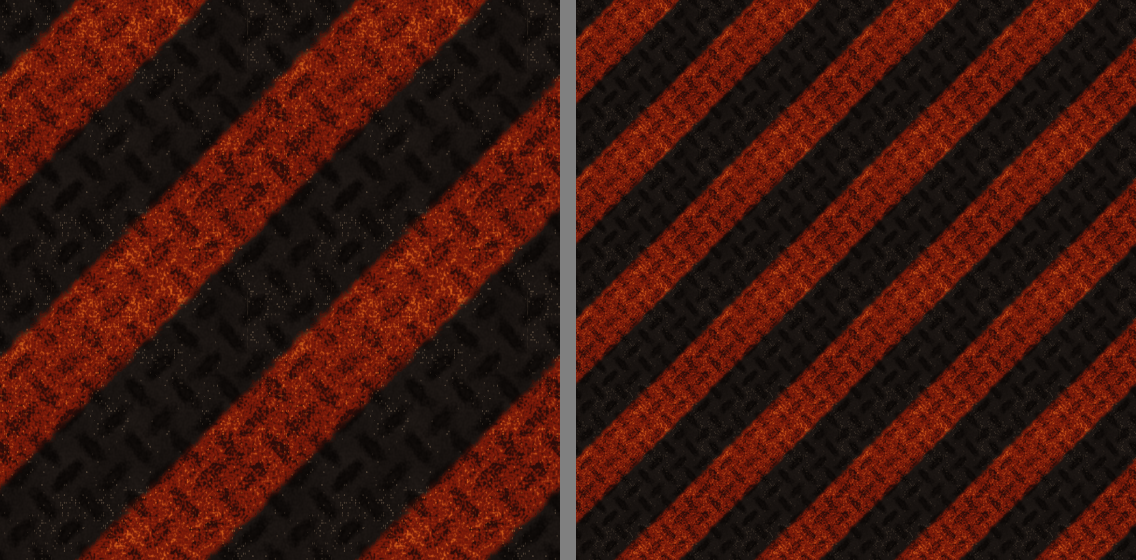
Left: one tile. Right: repeated 2 by 2.
Write a three.js fragment shader that draws this texture.

```glsl
varying vec2 vUv;

const float TILES = 2.0;                      // repeats across and down
const float STRIPE_CENTER = 0.51;
const float STRIPE_HALF = 0.232;
const float STRIPE_SOFT = 0.022;
const float STRIPE_RAGGED = 0.045;
const vec2 STUDS = vec2(6.0, 5.0);            // stud pairs per tile
const vec2 STUD_OFFSET = vec2(0.455, 0.5);
const vec2 STUD_SIZE = vec2(0.064, 0.025);    // half length, half width
const float STUD_SOFT = 0.013;
const float GRAIN = 0.62;
const vec2 FLECK_GRID = vec2(150.0, 110.0);
const float SCRATCH_WIDTH = 0.003;

const vec3 PAINT_DEEP = vec3(0.17, 0.045, 0.03);
const vec3 PAINT_MID = vec3(0.48, 0.10, 0.035);
const vec3 PAINT_HOT = vec3(0.84, 0.37, 0.10);
const vec3 STEEL_DEEP = vec3(0.035, 0.022, 0.016);
const vec3 STEEL_MID = vec3(0.105, 0.083, 0.072);
const vec3 FLECK_STEEL = vec3(0.42, 0.35, 0.28);
const vec3 FLECK_PAINT = vec3(0.88, 0.43, 0.12);

float hash(vec2 p) {
  vec3 q = fract(vec3(p.xyx) * 0.1031);
  q += dot(q, q.yzx + 33.33);
  return fract((q.x + q.y) * q.z);
}

float corner(vec2 cell, vec2 offset, vec2 period) {
  float angle = 6.28318 * hash(mod(cell, period) + period * 0.37);
  return dot(vec2(cos(angle), sin(angle)), offset);
}

// Gradient noise that wraps once per tile
float noise(vec2 p, vec2 period) {
  p *= period;
  vec2 i = floor(p), f = fract(p);
  vec2 w = f * f * f * (f * (f * 6.0 - 15.0) + 10.0);
  vec2 e = vec2(1.0, 0.0);
  float low = mix(corner(i, f, period), corner(i + e, f - e, period), w.x);
  float high = mix(corner(i + e.yx, f - e.yx, period), corner(i + 1.0, f - 1.0, period), w.x);
  return 1.4 * mix(low, high, w.y);
}

float fineGrain(vec2 p) {
  float sum = 0.0;
  vec2 period = vec2(30.0, 26.0);
  for (int i = 0; i < 3; i++) {
    sum += noise(p, period) * (0.28 + 0.13 * float(i));
    period *= 2.0;
  }
  return sum;
}

// Signed distance to the nearest stud of one slant
float studDistance(vec2 p, vec2 offset, float slant) {
  vec2 local = (fract(p * STUDS - offset + 0.5) - 0.5) / STUDS;
  vec2 axis = normalize(vec2(1.0, slant));
  vec2 q = vec2(dot(local, axis), dot(local, vec2(-axis.y, axis.x)));
  return (length(q / STUD_SIZE) - 1.0) * STUD_SIZE.y;
}

float flecks(vec2 p, float density) {
  vec2 q = p * FLECK_GRID;
  vec2 cell = mod(floor(q), FLECK_GRID);
  float seed = hash(cell + 7.0);
  float spot = 1.0 - smoothstep(0.2, 0.6, length(fract(q) - 0.5));
  return spot * step(1.0 - density, seed) * (0.35 + 0.65 * hash(cell + 91.0));
}

float scratches(vec2 p) {
  float sum = 0.0;
  for (int i = 0; i < 3; i++) {
    float k = float(i);
    vec2 d = abs(fract(p - vec2(0.885 + 0.65 * k, 0.87 + 0.04 * k) + 0.5) - 0.5);
    float line = 1.0 - smoothstep(0.0, SCRATCH_WIDTH, d.x);
    sum += line * (1.0 - smoothstep(0.06, 0.15, d.y)) / (1.0 + 0.6 * k);
  }
  return sum * smoothstep(-0.3, 0.4, noise(p, vec2(8.0, 40.0)));
}

void main() {
  vec2 p = vUv * TILES;
  float grain = fineGrain(p);
  float blotch = noise(p, vec2(7.0));
  float lumps = noise(p, vec2(22.0));

  // Diagonal painted band with a ragged edge
  float band = abs(fract(p.x - p.y - STRIPE_CENTER + 0.5) - 0.5);
  float edge = band - STRIPE_HALF + STRIPE_RAGGED * (0.35 * lumps + 0.5 * grain);
  float paint = 1.0 - smoothstep(-STRIPE_SOFT, STRIPE_SOFT, edge);

  // Crossed studs, dark around the rim and paler in the core
  float stud = min(studDistance(p, STUD_OFFSET, 1.0),
                   studDistance(p, STUD_OFFSET + 0.5, -1.15));
  stud += 0.009 * lumps + 0.005 * grain;
  float shade = 1.0 - smoothstep(-STUD_SOFT, STUD_SOFT, stud);
  shade *= 0.85 + 0.4 * blotch;
  shade -= 0.25 * (1.0 - smoothstep(-0.024, -0.010, stud));

  // Paint heats toward orange in the worn upper part of each tile
  float wear = 0.5 + 0.5 * cos(6.28318 * (p.y - 0.93));
  float heat = 0.49 + 0.13 * wear + 0.15 * blotch + GRAIN * grain - 0.40 * shade;
  vec3 red = mix(PAINT_DEEP, PAINT_MID, smoothstep(0.0, 0.55, heat));
  red = mix(red, PAINT_HOT, smoothstep(0.55, 1.1, heat));

  float light = 0.9 + 0.25 * blotch + 0.35 * grain - 0.85 * shade;
  vec3 steel = mix(STEEL_DEEP, STEEL_MID, clamp(light, 0.0, 1.3));
  vec3 color = mix(steel, red, paint);

  // Chipped flecks and vertical scratches
  float worn = smoothstep(-0.05, 0.55, noise(p + 0.31, vec2(5.0)) + 0.2 * wear);
  float chips = flecks(p, 0.015 + 0.13 * worn) * (1.0 - 0.6 * clamp(shade, 0.0, 1.0));
  float marks = clamp(0.65 * chips + 0.4 * scratches(p), 0.0, 1.0);
  color = mix(color, mix(FLECK_STEEL, FLECK_PAINT, paint), marks);

  gl_FragColor = vec4(color, 1.0);
}
```
